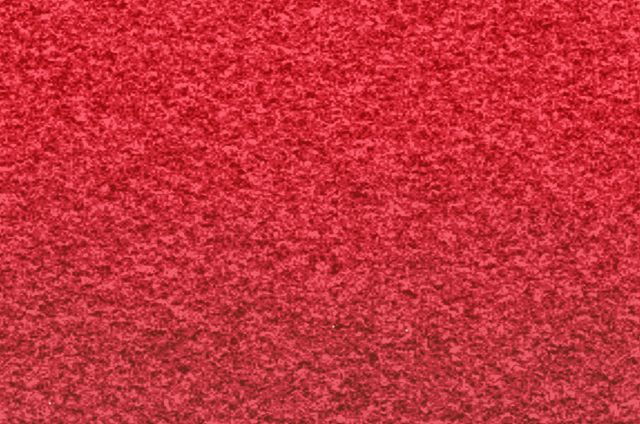
This texture is drawn by a Shadertoy shader. Its source:

```glsl
// Red looped-pile carpet: fine flecked fibres in small flattened tufts, duller toward the bottom.

float hash(vec2 p) {
    vec3 q = fract(vec3(p.xyx) * 0.1031);
    q += dot(q, q.yzx + 33.33);
    return fract((q.x + q.y) * q.z);
}

float noise(vec2 p) {
    vec2 cell = floor(p), f = fract(p);
    f = f * f * (3.0 - 2.0 * f);
    float low = mix(hash(cell), hash(cell + vec2(1, 0)), f.x);
    float high = mix(hash(cell + vec2(0, 1)), hash(cell + vec2(1, 1)), f.x);
    return mix(low, high, f.y);
}

// Tufts wider than tall, in two sizes
float tufts(vec2 p) {
    return 0.45 * noise(p * vec2(38, 62)) + 0.55 * noise(p * vec2(72, 108) + 17.0);
}

// Short flecks of yarn, slanted both ways
float flecks(vec2 p) {
    vec2 rising = vec2(p.x + p.y, p.y - 0.6 * p.x);
    vec2 falling = vec2(p.x - p.y, p.y + 0.6 * p.x);
    return 0.5 * noise(rising * vec2(85, 165) + 41.0)
         + 0.5 * noise(falling * vec2(85, 165) + 97.0);
}

// Sparse pale lint, at most one bit per grid cell
float lint(vec2 p) {
    vec2 cell = floor(p * 6.0);
    vec2 centre = 0.2 + 0.6 * vec2(hash(cell + 5.0), hash(cell + 9.0));
    float d = length(fract(p * 6.0) - centre) / 6.0;
    return step(0.91, hash(cell + 71.0)) * (1.0 - smoothstep(0.001, 0.0045, d));
}

void mainImage(out vec4 fragColor, in vec2 fragCoord) {
    vec2 p = fragCoord / iResolution.y;

    // Bend the pile so the tufts curl
    vec2 curl = vec2(noise(p * 60.0 + 3.0), noise(p * 60.0 + 29.0)) - 0.5;
    vec2 q = p + 0.010 * curl;

    // Height of the pile, with shade under each tuft
    float tuft = tufts(q);
    float shade = tuft - tufts(q + vec2(0.002, 0.007));
    float grain = noise(p * vec2(190, 205) + 83.0);
    float patches = noise(p * vec2(7, 11) + 11.0) - 0.5;
    float light = 0.49 + 0.52 * (tuft - 0.5) + 0.40 * shade
                + 0.65 * (flecks(q) - 0.5) + 0.62 * (grain - 0.5)
                + 0.05 * patches;

    // Vivid dye at the top, duller at the bottom
    float vivid = smoothstep(0.0, 0.8, p.y + 0.12 * patches);
    vec3 deep = mix(vec3(0.51, 0.16, 0.14), vec3(0.66, 0.06, 0.08), vivid);
    vec3 body = mix(vec3(0.75, 0.20, 0.24), vec3(0.84, 0.15, 0.21), vivid);
    vec3 tip = mix(vec3(0.92, 0.36, 0.41), vec3(0.98, 0.36, 0.42), vivid);
    vec3 colour = mix(deep, body, smoothstep(0.12, 0.54, light));
    colour = mix(colour, tip, smoothstep(0.46, 0.90, light));

    // Deepest gaps between tufts
    float gap = 1.0 - smoothstep(0.0, 0.2, light);
    colour *= 1.0 - 0.15 * gap;

    colour = mix(colour, vec3(0.93, 0.85, 0.80), 0.85 * lint(p));
    fragColor = vec4(colour, 1.0);
}
```
